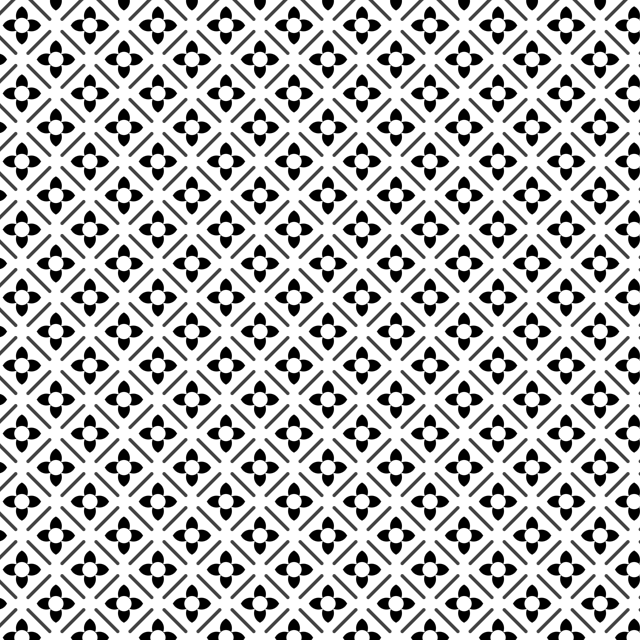
A Shadertoy shader for this pattern:

```glsl
// Four-petalled black blossoms framed by a lattice of broken diagonal strokes.

const float REPEATS = 9.408;               // blossom columns across the canvas
const vec2 ANCHOR = vec2(0.0342, 0.9603);  // centre of one blossom

const vec3 PAPER = vec3(1.0);
const vec3 PETAL_INK = vec3(0.0);
const vec3 STROKE_INK = vec3(0.25);

// Offset from the nearest centre of a checkerboard-staggered grid
vec2 staggeredCell(vec2 p) {
    vec2 diagonal = vec2(p.x + p.y, p.x - p.y);
    vec2 local = diagonal - floor(diagonal + 0.5);
    return 0.5 * vec2(local.x + local.y, local.x - local.y);
}

// Pointed leaf along x, bounded by two arcs
float leafDistance(vec2 p, float halfLength, float halfWidth) {
    float radius = (halfLength * halfLength + halfWidth * halfWidth) / (2.0 * halfWidth);
    return length(vec2(p.x, abs(p.y) + radius - halfWidth)) - radius;
}

// Four leaves meeting at the centre, with a round eye cut away
float blossomDistance(vec2 p, float reach, float halfWidth, float eyeRadius) {
    vec2 q = abs(p);
    q = q.x > q.y ? q : q.yx;
    float leaf = leafDistance(q - vec2(0.5 * reach, 0.0), 0.5 * reach, halfWidth);
    return max(leaf, eyeRadius - length(p));
}

// Round-ended strokes centred on the four sides of the diamond cell
float strokeDistance(vec2 p, float halfLength, float halfWidth) {
    vec2 q = abs(p);
    float along = abs(q.x - q.y) * sqrt(0.5);
    float across = (q.x + q.y - 0.5) * sqrt(0.5);
    return length(vec2(max(along - halfLength, 0.0), across)) - halfWidth;
}

float coverage(float distance, float pixel) {
    return 1.0 - smoothstep(-0.75 * pixel, 0.75 * pixel, distance);
}

void mainImage(out vec4 fragColor, in vec2 fragCoord) {
    vec2 uv = fragCoord / iResolution.y;
    float pixel = REPEATS / iResolution.y;
    vec2 cell = staggeredCell((uv - ANCHOR) * REPEATS);

    float stroke = strokeDistance(cell, 0.225, 0.0245);
    float blossom = blossomDistance(cell, 0.28, 0.087, 0.112);

    vec3 color = mix(PAPER, STROKE_INK, coverage(stroke, pixel));
    color = mix(color, PETAL_INK, coverage(blossom, pixel));
    fragColor = vec4(color, 1.0);
}
```
